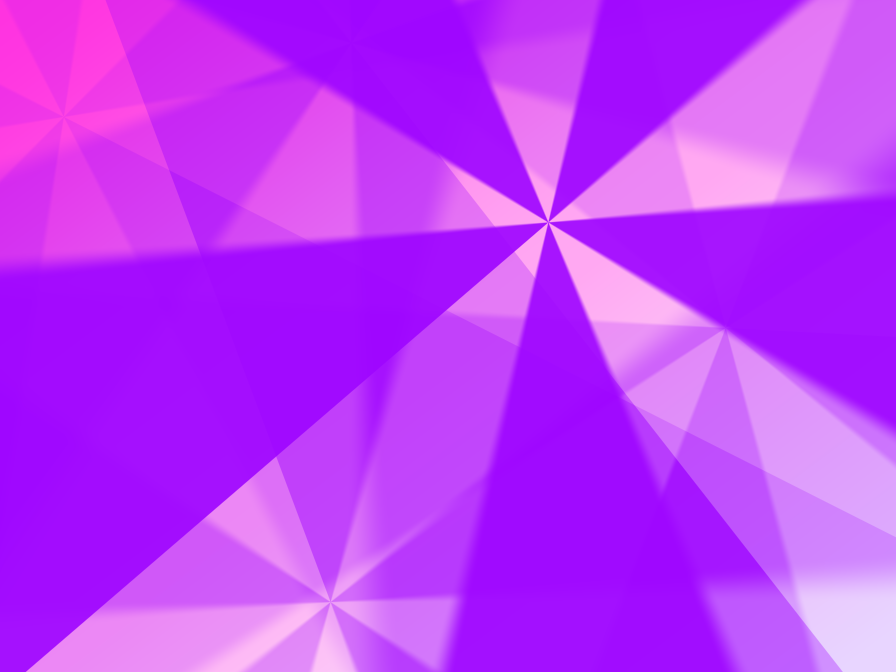
This background is drawn by a WebGL 2 fragment shader. Its source:

```glsl
#version 300 es
precision highp float;

uniform vec2 u_resolution;
out vec4 fragColor;

const float TAU = 6.2831853;
const float RAYS = 5.0;

// Pinwheel of alternating rays: 1 in a lit ray, 0 between.
// The edge at the seam angle stays crisp; the others blur by softness.
float rayFan(vec2 p, vec2 center, float seamDegrees, float softDegrees, float pixel) {
    vec2 q = p - center;
    float angle = mod(atan(q.y, q.x) - radians(seamDegrees), TAU);
    float cycle = fract(angle * RAYS / TAU + 0.25);
    float edge = 0.25 - abs(cycle - 0.5);
    float seamGap = min(angle, TAU - angle);
    float blur = seamGap < 0.25 * TAU / RAYS ? 0.0 : radians(softDegrees);
    float width = (blur + 0.7 * pixel / max(length(q), pixel)) * RAYS / TAU;
    return smoothstep(-width, width, edge);
}

// Diagonal tint of the light: hot pink, pale rose, near white
vec3 lightTint(float s) {
    const vec3 hotPink = vec3(1.0, 0.20, 0.88);
    const vec3 paleRose = vec3(1.0, 0.66, 0.95);
    const vec3 nearWhite = vec3(0.96, 0.98, 1.0);
    vec3 tint = mix(hotPink, paleRose, smoothstep(0.0, 0.53, s));
    return mix(tint, nearWhite, clamp((s - 0.53) / 0.44, 0.0, 1.0));
}

void main() {
    float pixel = 1.0 / u_resolution.y;
    vec2 p = gl_FragCoord.xy * pixel;
    vec2 uv = gl_FragCoord.xy / u_resolution;

    // Overlapping fans
    float mainFan = rayFan(p, vec2(0.816, 0.669), 220.7, 1.5, pixel);
    float lowFan = rayFan(p, vec2(0.492, 0.104), 110.5, 2.5, pixel);
    float cornerFan = rayFan(p, vec2(0.095, 0.826), 333.2, 1.3, pixel);
    float rightFan = rayFan(p, vec2(1.080, 0.512), 357.0, 1.0, pixel);
    float topFan = rayFan(p, vec2(0.523, 0.936), 308.0, 2.5, pixel);

    // The main fan gates the sum of the others
    float glow = 0.08 + 0.29 * lowFan + 0.15 * cornerFan + 0.20 * rightFan + 0.28 * topFan;
    glow *= mix(0.09, 1.0, mainFan);

    const vec3 violet = vec3(0.62, 0.02, 1.0);
    float diagonal = 0.5 * (uv.x + 1.0 - uv.y);
    fragColor = vec4(mix(violet, lightTint(diagonal), glow), 1.0);
}
```
